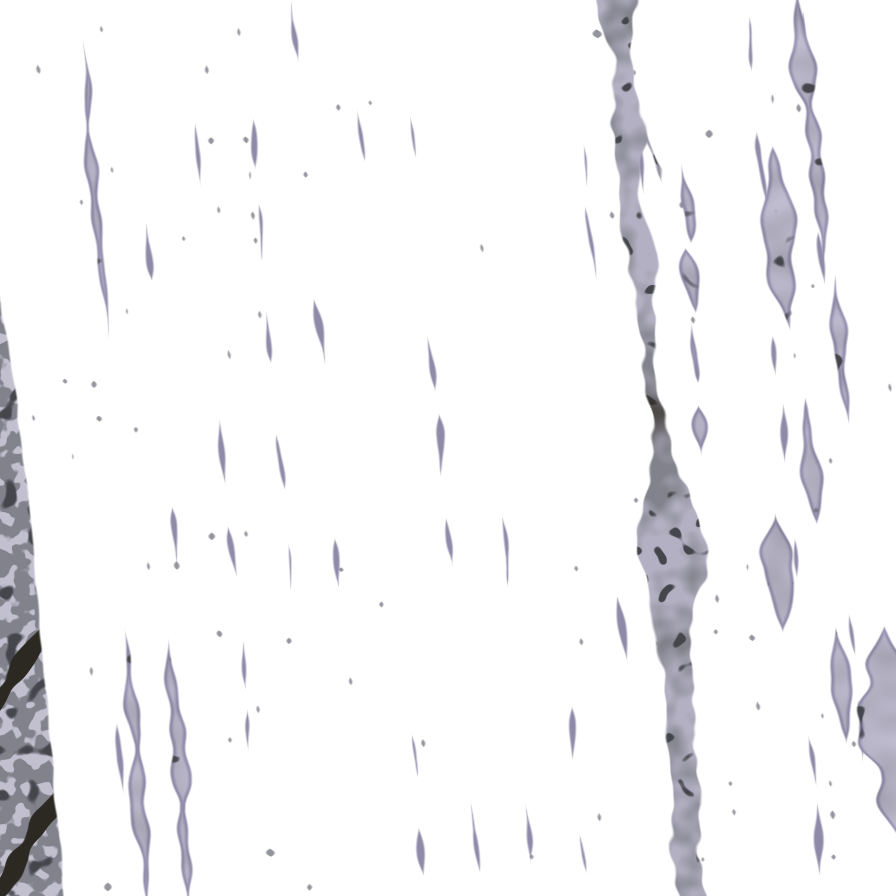
Write a three.js fragment shader that draws this texture.

```glsl
// White ground with thin leaning lavender streaks, a mottled grey vein and a speckled grey edge.
varying vec2 vUv;

const vec3 WHITE = vec3(1.0);
const vec3 PALE = vec3(0.87, 0.86, 0.91);
const vec3 LAVENDER = vec3(0.70, 0.69, 0.76);
const vec3 VIOLET = vec3(0.56, 0.54, 0.66);
const vec3 GREY = vec3(0.51, 0.51, 0.55);
const vec3 DARK = vec3(0.27, 0.27, 0.30);
const vec3 UMBER = vec3(0.17, 0.16, 0.13);
const float TILT = 0.085;
const float SOFT = 0.0017;

float hash(vec2 p) {
  return fract(sin(dot(p, vec2(127.1, 311.7))) * 43758.545);
}

vec2 gradient(vec2 cell) {
  float angle = 6.2832 * hash(cell);
  return vec2(cos(angle), sin(angle));
}

float gradNoise(vec2 p) {
  vec2 i = floor(p), f = fract(p);
  vec2 u = f * f * f * (f * (f * 6.0 - 15.0) + 10.0);
  vec2 e = vec2(1.0, 0.0);
  float low = mix(dot(gradient(i), f), dot(gradient(i + e.xy), f - e.xy), u.x);
  float high = mix(dot(gradient(i + e.yx), f - e.yx), dot(gradient(i + e.xx), f - e.xx), u.x);
  return mix(low, high, u.y);
}

float bump(float x, float centre, float width) {
  float t = (x - centre) / width;
  return exp(-t * t);
}

float cover(float dist) {
  return 1.0 - smoothstep(-SOFT, SOFT, dist);
}

// Shears the plane so that leaning streaks stand upright.
vec2 lean(vec2 p) {
  return vec2(p.x + TILT * p.y, p.y);
}

// Tapered, uneven spindle; size holds its half width and half length.
float strand(vec2 q, vec2 centre, vec2 size, float seed) {
  vec2 d = q - centre;
  float t = d.y / size.y;
  float swell = max(0.25, 0.85 + 1.3 * gradNoise(vec2(d.y * 22.0, seed + 5.3)));
  float bend = 0.008 * gradNoise(vec2(d.y * 13.0, seed));
  return abs(d.x + bend) - size.x * swell * (1.0 - t * t);
}

// Spindles strewn over a grid, crowded into some of its lanes.
float scatter(vec2 q, vec2 grid, float density, vec2 size, float seed) {
  vec2 id = floor(q * grid);
  float lane = hash(vec2(id.x, seed));
  float pick = hash(id + seed * 7.3);
  vec2 jitter = 0.4 * (vec2(lane, hash(id + seed + 3.1)) - 0.5);
  vec2 d = (fract(q * grid) - 0.5 - jitter) / grid;
  float scale = mix(0.45, 1.0, hash(id + seed + 9.7));
  float dist = strand(d, vec2(0.0), size * scale, pick * 50.0);
  return pick < 2.0 * density * lane ? dist : 1.0;
}

// Large strands: a right-hand group, a left-hand group, beads and an edge grain.
float largeStrands(vec2 q) {
  float dist = strand(q, lean(vec2(0.998, 0.18)), vec2(0.030, 0.12), 2.4);
  for (int i = 0; i < 6; i++) {
    float n = float(i);
    vec2 centre = vec2(0.905 + 0.04 * sin(4.2 * n), 0.86 - 0.125 * n);
    vec2 size = vec2(0.013 + 0.005 * sin(2.0 * n), 0.06 + 0.09 * exp(-0.8 * n));
    dist = min(dist, strand(q, lean(centre), size, 3.7 * n + 0.4));
  }
  for (int i = 0; i < 3; i++) {
    float n = float(i);
    vec2 centre = vec2(0.105 + 0.048 * n, max(0.13, 0.79 - 0.65 * n));
    dist = min(dist, strand(q, lean(centre), vec2(0.006 + 0.003 * n, 0.15), 2.3 * n + 20.6));
  }
  for (int i = 0; i < 4; i++) {
    float n = float(i);
    vec2 centre = vec2(0.768 + 0.004 * n, 0.77 - 0.083 * n);
    dist = min(dist, strand(q, lean(centre), vec2(0.009, 0.04 - 0.005 * n), n + 40.3));
  }
  return dist;
}

// Main vein: swelling width, rough rim and one split.
float veinShape(vec2 q) {
  float y = q.y;
  float centre = 0.771 + 0.012 * bump(y, 0.77, 0.1) + 0.010 * bump(y, 0.42, 0.15);
  float width = 0.006 + 0.017 * bump(y, 1.0, 0.04) + 0.019 * bump(y, 0.79, 0.1)
    + 0.031 * bump(y, 0.39, 0.08) + 0.009 * smoothstep(0.35, 0.25, y);
  float dist = abs(q.x - centre + 0.01 * gradNoise(vec2(y * 14.0, 8.5))) - width;
  dist += 0.008 * gradNoise(q * 38.0);
  return max(dist, -strand(q, lean(vec2(0.729, 0.775)), vec2(0.013, 0.065), 61.2));
}

vec3 veinColour(vec2 p) {
  float patches = gradNoise(p * 16.0) + 0.6 * gradNoise(p * 55.0);
  float tone = 0.62 + 1.2 * patches + 0.3 * bump(p.y, 0.37, 0.05) - 0.6 * bump(p.y, 0.47, 0.03);
  vec3 colour = mix(GREY, LAVENDER, clamp(tone, 0.0, 1.0));
  colour = mix(colour, DARK, smoothstep(0.27, 0.38, gradNoise(p * 48.0 + 7.0)));
  return mix(colour, UMBER, 0.75 * bump(p.y, 0.54, 0.022));
}

// Edge mass: pale grains in grey, crossed by dark fractures low down.
vec3 edgeColour(vec2 p) {
  float grains = gradNoise(p * 62.0) + 0.4 * gradNoise(p * 120.0);
  vec3 colour = mix(GREY, mix(LAVENDER, PALE, 0.35), smoothstep(0.0, 0.18, grains));
  colour = mix(colour, DARK, smoothstep(0.25, 0.4, gradNoise(p * 40.0 + 3.0)));
  float across = abs(mod(p.y - 1.5 * p.x + 0.1, 0.21) - 0.11);
  float fracture = cover(across - 0.016 - 0.02 * gradNoise(p * 28.0));
  return mix(colour, UMBER, fracture * smoothstep(0.36, 0.3, p.y));
}

void main() {
  vec2 q = lean(vUv);
  float large = largeStrands(q);
  float streaks = scatter(q, vec2(16.0, 9.0), 0.27, vec2(0.0048, 0.036), 1.7);
  float dots = scatter(q + 0.013, vec2(27.0, 25.0), 0.11, vec2(0.0036, 0.0048), 5.9);

  // Strands darken towards their rims and carry a few specks.
  float inside = smoothstep(0.001, 0.006, -large);
  vec3 strandColour = mix(VIOLET, LAVENDER, inside);
  strandColour *= 1.0 + 0.15 * gradNoise(vUv * vec2(20.0, 32.0));
  strandColour = mix(strandColour, DARK, smoothstep(0.38, 0.48, gradNoise(vUv * 36.0)));

  vec3 colour = mix(WHITE, GREY, 0.85 * cover(dots));
  colour = mix(colour, VIOLET, cover(streaks));
  colour = mix(colour, strandColour, cover(large));
  colour = mix(colour, veinColour(vUv), cover(veinShape(q)));

  float reach = 0.074 * pow(max(0.0, 1.0 - vUv.y / 0.675), 0.75) - 0.003;
  float edge = vUv.x - reach + 0.004 * gradNoise(vec2(vUv.y * 25.0, 1.5));
  colour = mix(colour, edgeColour(vUv), cover(edge));
  gl_FragColor = vec4(colour, 1.0);
}
```
